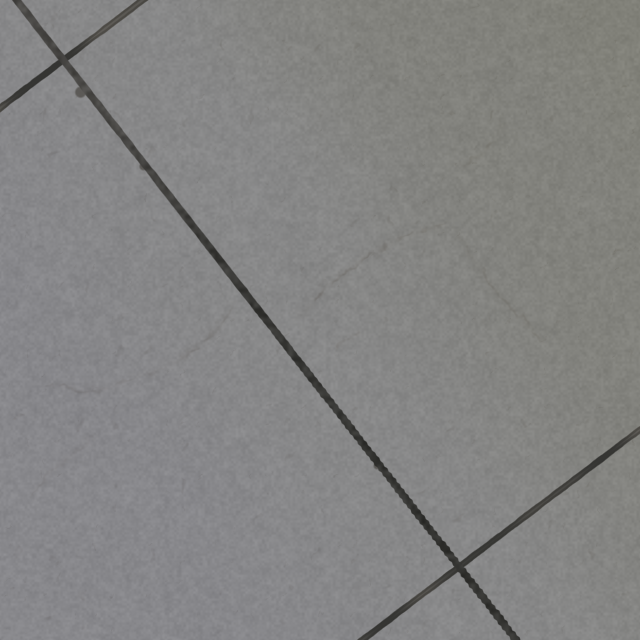
Give the GLSL for this texture, as a three.js fragment shader.

```glsl
// Large grey stone floor tiles, laid askew and split by thin dark joints.
// A slightly skewed square lattice gives the joints; value noise gives the
// mottling and grain, and bent segments and strokes give the broken veins.
varying vec2 vUv;

float hash(vec2 p) {
  vec3 q = fract(vec3(p.xyx) * 0.1031);
  q += dot(q, q.yzx + 33.33);
  return fract((q.x + q.y) * q.z);
}

float noise(vec2 p) {
  vec2 i = floor(p), f = fract(p);
  f = f * f * (3.0 - 2.0 * f);
  return mix(mix(hash(i), hash(i + vec2(1.0, 0.0)), f.x),
             mix(hash(i + vec2(0.0, 1.0)), hash(i + 1.0), f.x), f.y);
}

float fbm(vec2 p) {
  float sum = 0.0, amp = 0.5;
  for (int i = 0; i < 4; i++) {
    sum += amp * noise(p);
    p = mat2(1.6, 1.2, -1.2, 1.6) * p + 17.3;
    amp *= 0.5;
  }
  return sum;
}

// Soft broken crack from a to b, bowed sideways by bend
float vein(vec2 p, vec2 a, vec2 b, float bend) {
  float len = distance(a, b);
  vec2 dir = (b - a) / len;
  float t = dot(p - a, dir) / len;
  float side = dot(p - a, vec2(-dir.y, dir.x)) - 4.0 * bend * t * (1.0 - t);
  side += 0.014 * (fbm(p * 40.0) - 0.47) + 0.008 * (noise(p * 110.0) - 0.5);
  float ends = smoothstep(-0.03, 0.1, t) * (1.0 - smoothstep(0.9, 1.03, t));
  float core = 1.0 - smoothstep(0.0, 0.0045, abs(side));
  float halo = 1.0 - smoothstep(0.0, 0.012, abs(side));
  return ends * (core * smoothstep(0.15, 0.85, noise(p * 80.0)) + 0.25 * halo);
}

// Short oblique strokes, at most one in each grid cell
float flecks(vec2 p) {
  vec2 cell = floor(p), f = fract(p) - 0.5;
  f -= 0.3 * (vec2(hash(cell + 3.1), hash(cell + 8.7)) - 0.5);
  float angle = 0.3 + 1.4 * hash(cell + 5.3);
  vec2 dir = vec2(cos(angle), sin(angle));
  float reach = 0.03 + 0.17 * hash(cell + 1.9);
  f += 0.2 * (vec2(noise(p * 6.0), noise(p * 6.0 + 50.0)) - 0.5);
  float d = length(f - dir * clamp(dot(f, dir), -reach, reach));
  return step(0.75, hash(cell)) * (1.0 - smoothstep(0.01, 0.09, d)) * noise(p * 9.0);
}

// Distance to the nearest line of a family one tile apart
float jointDistance(float x) {
  return abs(mod(x + 0.502, 1.0043) - 0.502);
}

float spot(vec2 p, vec2 centre, float radius) {
  return 1.0 - smoothstep(radius - 0.002, radius + 0.002, length(p - centre));
}

void main() {
  vec2 p = vUv;

  // Stone: cool at lower left, neutral in the middle, warm at upper right
  float slope = 0.6 * p.x + 0.4 * p.y + 0.1 * (fbm(p * 4.0) - 0.47);
  vec3 stone = mix(vec3(0.53, 0.53, 0.545), vec3(0.531, 0.532, 0.534), smoothstep(0.2, 0.5, slope));
  stone = mix(stone, vec3(0.509, 0.509, 0.488), smoothstep(0.48, 0.8, slope));
  stone -= vec3(0.004, 0.004, 0.014) * smoothstep(0.8, 1.0, slope);
  stone += 0.012 * (fbm(p * 9.0) - 0.47);

  // Grain at three scales
  stone += 0.034 * (fbm(p * vec2(80.0, 65.0)) - 0.47);
  stone += 0.026 * (noise(p * 150.0) - 0.5);
  stone += 0.034 * (noise(p * 270.0) - 0.5);

  // Veins and small marks
  float cracks = vein(p, vec2(0.462, 0.499), vec2(0.703, 0.651), 0.025);
  cracks += 0.7 * vein(p, vec2(0.703, 0.651), vec2(0.855, 0.464), -0.01);
  cracks += 0.8 * vein(p, vec2(0.215, 0.414), vec2(0.365, 0.525), -0.02);
  cracks += 0.6 * vein(p, vec2(0.07, 0.405), vec2(0.215, 0.414), -0.02);
  cracks += 0.6 * vein(p, vec2(0.045, 0.22), vec2(0.15, 0.32), 0.006);
  cracks += 0.6 * vein(p, vec2(0.716, 0.74), vec2(0.79, 0.81), -0.01);
  cracks += 0.8 * vein(p, vec2(0.525, 0.452), vec2(0.565, 0.482), 0.004);
  stone -= vec3(0.04, 0.046, 0.052) * cracks;
  stone -= vec3(0.034, 0.038, 0.042) * (flecks(p * 19.0) + 0.8 * flecks(p * 37.0 + 40.0));

  // Joint lattice, measured from the upper left crossing
  vec2 q = p - vec2(0.099, 0.906);
  float along = dot(q, vec2(0.604, -0.797));
  float across = dot(q, vec2(0.788, 0.6156));
  float ragged = 0.0022 * (fbm(p * 60.0) - 0.47);
  float ripple = 0.0007 * smoothstep(0.35, 0.9, along) * sin(along * 600.0);
  float longDist = jointDistance(across + ripple) + ragged;
  float crossDist = jointDistance(along) + ragged;
  float longJoint = 1.0 - smoothstep(0.0044, 0.0071, longDist);
  float crossJoint = 1.0 - smoothstep(0.0036, 0.0062, crossDist);

  // Grout: dark, paler and browner where worn
  float wear = noise(vec2(along * 14.0, across * 14.0));
  vec3 longGrout = mix(vec3(0.29, 0.285, 0.275), vec3(0.205, 0.205, 0.195), smoothstep(0.0, 0.6, along));
  longGrout += 0.1 * (noise(p * 130.0) - 0.5) + 0.03 * (wear - 0.5);
  vec3 crossGrout = mix(vec3(0.205, 0.205, 0.195), vec3(0.31, 0.3, 0.28), wear * wear);
  crossGrout += 0.07 * (1.0 - smoothstep(0.0, 0.0025, crossDist)) * wear;

  // Chips beside the long joint
  float chips = spot(p, vec2(0.126, 0.856), 0.0085);
  chips = max(chips, spot(p, vec2(0.224, 0.74), 0.006));
  chips = max(chips, spot(p, vec2(0.589, 0.272), 0.005));

  vec3 color = mix(stone, vec3(0.33, 0.32, 0.305), 0.85 * chips);
  color = mix(color, crossGrout, crossJoint);
  color = mix(color, longGrout, longJoint);
  gl_FragColor = vec4(color, 1.0);
}
```
